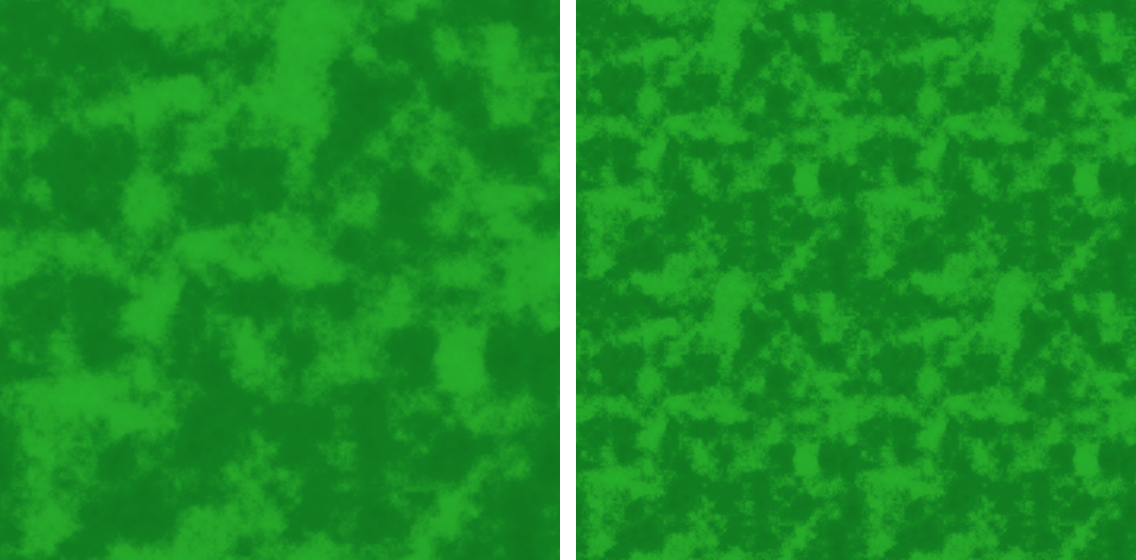
Left: one tile. Right: repeated 2 by 2.
Reproduce this texture procedurally as a Shadertoy shader.

```glsl
// Seamless mottled green, like soft mossy grass seen from above.
// Wrapping value noise is summed over octaves into ragged cloud patches,
// then eased between a dark and a light green.

const vec3 DARK_GREEN = vec3(0.069, 0.513, 0.134);
const vec3 LIGHT_GREEN = vec3(0.138, 0.632, 0.159);
const float PATCH_REPEATS = 11.0;
const float ROUGHNESS = 0.61;
const int OCTAVES = 6;

// Integer hash of a lattice cell, returned in 0..1
float hashCell(vec2 cell, int seed) {
    uvec2 q = uvec2(cell);
    uint h = q.x * 1597u + q.y * 51749u + uint(seed) * 7919u + 313u;
    h = (h ^ (h >> 16)) * 0x7feb352du;
    h = (h ^ (h >> 15)) * 0x846ca68bu;
    h ^= h >> 16;
    return float(h >> 8) / 16777216.0;
}

// Smooth value noise that wraps after a whole number of cells
float wrapNoise(vec2 p, float period, int seed) {
    vec2 cell = floor(p);
    vec2 f = p - cell;
    vec2 blend = f * f * (3.0 - 2.0 * f);
    vec2 lo = mod(cell, period);
    vec2 hi = mod(cell + 1.0, period);
    float bottom = mix(hashCell(lo, seed), hashCell(vec2(hi.x, lo.y), seed), blend.x);
    float top = mix(hashCell(vec2(lo.x, hi.y), seed), hashCell(hi, seed), blend.x);
    return mix(bottom, top, blend.y);
}

// Octave sum normalised to 0..1; each octave is shifted off the others' lattice
float cloud(vec2 uv, float period, float roughness) {
    float sum = 0.0;
    float weight = 1.0;
    float total = 0.0;
    for (int i = 0; i < OCTAVES; i++) {
        vec2 shift = fract(float(i) * vec2(0.37, 0.61));
        sum += weight * wrapNoise(uv * period + shift, period, i);
        total += weight;
        weight *= roughness;
        period *= 2.0;
    }
    return sum / total;
}

// Flattens both ends into patches and keeps a faint shade inside them
vec3 mossColor(float height) {
    float lightness = smoothstep(0.41, 0.66, height);
    float shade = 1.0 + 0.3 * (height - 0.53);
    return mix(DARK_GREEN, LIGHT_GREEN, lightness) * shade;
}

void mainImage(out vec4 fragColor, in vec2 fragCoord) {
    vec2 uv = fragCoord / iResolution.xy;
    fragColor = vec4(mossColor(cloud(uv, PATCH_REPEATS, ROUGHNESS)), 1.0);
}
```
